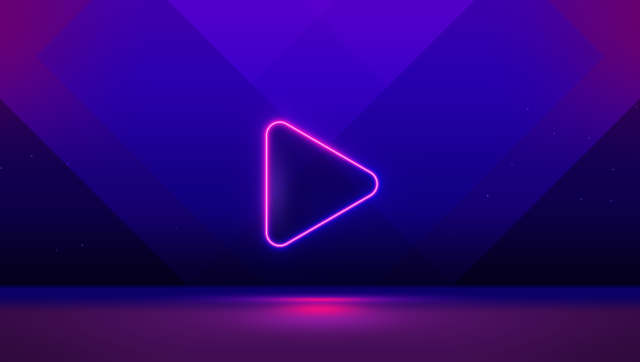
This background is drawn by a Shadertoy shader. Its source:

```glsl
const vec3 NIGHT = vec3(0.025, 0.0, 0.19);
const vec3 INDIGO = vec3(0.09, 0.0, 0.50);
const vec3 VIOLET = vec3(0.22, 0.0, 0.69);
const vec3 PURPLE = vec3(0.32, 0.0, 0.69);
const vec3 PLUM = vec3(0.46, 0.0, 0.49);
const vec3 FLOOR_PLUM = vec3(0.30, 0.06, 0.38);
const vec3 HOT_PINK = vec3(1.0, 0.04, 0.52);
const vec3 MAGENTA = vec3(0.95, 0.04, 0.82);
const vec3 BLUE = vec3(0.10, 0.02, 1.0);
const float HORIZON = 0.209;

float hash(vec2 p) {
    return fract(sin(dot(p, vec2(127.1, 311.7))) * 43758.5);
}

// 1 where the signed distance is negative, with a soft edge
float inside(float d, float blur) {
    return 1.0 - smoothstep(-blur, blur, d);
}

// Diagonal edge leaving the top at topX; slope +1 falls to the right
float slant(vec2 p, float topX, float slope) {
    return ((p.x - topX) * slope - (1.0 - p.y)) * 0.7071;
}

float ellipseGlow(vec2 p, vec2 center, vec2 radius) {
    vec2 q = (p - center) / radius;
    return exp(-dot(q, q));
}

// Rounded equilateral triangle pointing right
float triangleDistance(vec2 p, float halfSide, float rounding) {
    float k = sqrt(3.0);
    vec2 q = vec2(abs(p.y) - halfSide, p.x + halfSide / k);
    if (q.x + k * q.y > 0.0) q = vec2(q.x - k * q.y, -k * q.x - q.y) * 0.5;
    q.x -= clamp(q.x, -2.0 * halfSide, 0.0);
    return -length(q) * sign(q.y) - rounding;
}

float dust(vec2 p, float cellSize, float blur) {
    vec2 cell = floor(p / cellSize);
    vec2 jitter = 0.2 + 0.6 * vec2(hash(cell + 3.1), hash(cell + 8.7));
    float d = length(p - (cell + jitter) * cellSize);
    float present = step(0.84, hash(cell));
    return present * inside(d - 0.0015, blur) * (0.3 + 0.5 * hash(cell + 5.3));
}

vec3 wall(vec2 p, float blur) {
    float side = abs(p.x);
    vec3 color = mix(NIGHT, INDIGO, smoothstep(0.20, 0.47, p.y));
    color = mix(color, VIOLET, smoothstep(0.42, 0.82, p.y));
    color = mix(color, PURPLE, smoothstep(0.76, 1.0, p.y));
    color = mix(color, PLUM, smoothstep(0.45, 0.95, side) * smoothstep(0.48, 0.95, p.y));

    // Overlapping diagonal panels
    float diamond = inside(side + abs(p.y - 0.844) - 0.785, blur);
    color = mix(color, color * vec3(0.85, 1.0, 1.10), diamond);
    float corner = inside(0.156 + p.y - side, blur);
    color *= 1.0 - 0.36 * corner;
    float fallRight = inside(-slant(p, -0.422, 1.0), blur);
    float fallLeft = inside(-slant(p, 0.427, -1.0), blur);
    float upper = smoothstep(0.40, 0.85, p.y);
    color += vec3(0.045, 0.0, 0.03) * fallRight * fallLeft * upper;
    color *= 1.0 - 0.10 * (1.0 - fallRight) - 0.07 * (1.0 - fallLeft);
    float ribbon = inside(-slant(p, -0.055, 1.0), blur) * fallLeft;
    color += vec3(0.025, 0.0, 0.02) * ribbon * upper;
    float fold = inside(slant(p, 0.04, -1.0), blur) * fallRight;
    color -= vec3(0.02, 0.0, 0.025) * fold * upper;

    float dustBand = smoothstep(0.25, 0.33, p.y) * (1.0 - smoothstep(0.68, 0.78, p.y));
    dustBand *= smoothstep(0.30, 0.45, side);
    return color + vec3(0.35, 0.40, 0.75) * dust(p, 0.085, blur) * dustBand;
}

vec3 ground(vec2 p) {
    float nearFloor = 1.0 - smoothstep(0.13, 0.19, p.y);
    vec3 plum = FLOOR_PLUM * mix(1.0, 0.72, smoothstep(0.3, 0.95, abs(p.x)));
    plum *= mix(0.85, 1.0, smoothstep(0.0, 0.12, p.y));
    vec3 color = mix(vec3(0.04, 0.0, 0.40), plum, nearFloor);

    // Reflected light
    color += vec3(0.25, 0.04, 0.25) * ellipseGlow(p, vec2(0.0, 0.125), vec2(0.22, 0.038));
    color = mix(color, HOT_PINK, 0.85 * ellipseGlow(p, vec2(0.0, 0.146), vec2(0.105, 0.018)));
    color += vec3(0.30, 0.02, 0.25) * ellipseGlow(p, vec2(0.0, 0.174), vec2(0.28, 0.012));
    return mix(color, HOT_PINK, 0.85 * ellipseGlow(p, vec2(0.0, 0.172), vec2(0.11, 0.005)));
}

vec3 neon(vec3 color, vec2 q, float blur) {
    float d = triangleDistance(q, 0.134, 0.0367);
    float line = abs(d);
    float warm = smoothstep(-0.13, 0.07, q.y - 0.8 * q.x);
    vec3 tint = mix(BLUE, MAGENTA, warm);

    color *= 1.0 - 0.22 * inside(d, blur);
    color += vec3(0.11, 0.08, 0.12) * ellipseGlow(q, vec2(-0.09, -0.02), vec2(0.035, 0.09));
    color += tint * 0.20 * exp(-line / 0.025);
    color = mix(color, tint, 0.65 * exp(-pow(line / 0.012, 2.0)));
    color = mix(color, MAGENTA, inside(line - 0.0045, blur + 0.002));
    return mix(color, vec3(1.0, 0.78, 1.0), inside(line - 0.0016, blur));
}

void mainImage(out vec4 fragColor, in vec2 fragCoord) {
    float pixel = 1.0 / iResolution.y;
    vec2 p = (fragCoord - vec2(0.5 * iResolution.x, 0.0)) * pixel;

    vec3 color = mix(wall(p, pixel), ground(p), inside(p.y - HORIZON, 0.007));
    color = neon(color, p - vec2(-0.0337, 0.492), pixel);
    fragColor = vec4(clamp(color, 0.0, 1.0), 1.0);
}
```
